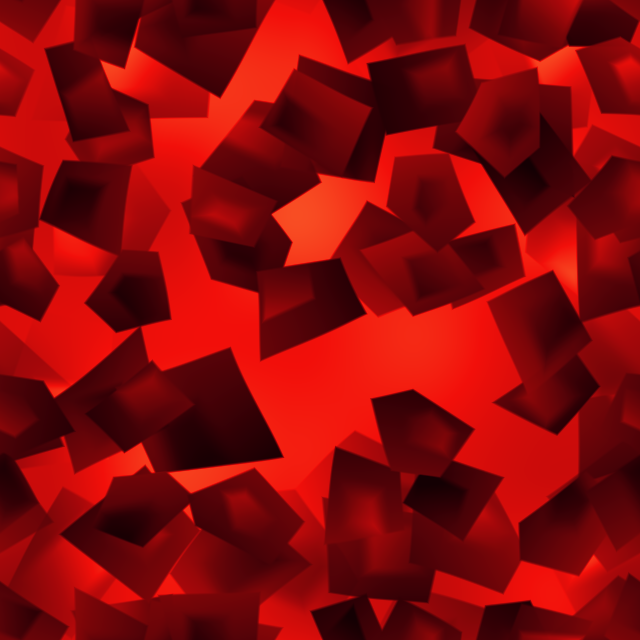
A WebGL 2 fragment shader for this background:

```glsl
#version 300 es
precision highp float;
precision highp int;

#define EDGE 0.0025
#define WARP 0.012
#define DENSITY 1.07
#define CLEARING 0.64
#define ORIGIN vec2(0.737, 0.727)
#define GLOW_CENTER vec2(0.46, 0.49)
#define SIDE_NEAR 0.25
#define SIDE_FAR 0.49
#define SLOPE 2.1
#define BACK_CELLS 4
#define MID_CELLS 5
#define FRONT_CELLS 6

uniform vec2 u_resolution;
out vec4 fragColor;
const float TAU = 6.283185;

// Heat ramp from near black through maroon and red to orange
const vec3 RAMP[7] = vec3[7](
    vec3(0.08, 0.00, 0.01), vec3(0.19, 0.00, 0.02), vec3(0.33, 0.01, 0.03),
    vec3(0.47, 0.02, 0.03), vec3(0.66, 0.03, 0.04), vec3(0.95, 0.06, 0.04),
    vec3(0.98, 0.38, 0.17));

vec3 heatColor(float heat) {
    vec3 color = RAMP[0];
    for (int i = 1; i < 7; i++)
        color = mix(color, RAMP[i], clamp(heat + 2.0 - float(i), 0.0, 1.0));
    return color;
}

// Whole-number wrap keeps cells identical across the borders
ivec2 wrap(ivec2 cell, int cells) { return (cell + 2 * cells) % cells; }

// Integer hash of a cell and a seed
vec3 hash(ivec2 cell, int seed) {
    uvec3 v = uvec3(uvec2(cell), uint(seed));
    v = v * 1664525u + 1013904223u;
    v.x += v.y * v.z; v.y += v.z * v.x; v.z += v.x * v.y;
    v ^= v >> 16u;
    v.x += v.y * v.z; v.y += v.z * v.x; v.z += v.x * v.y;
    return vec3(v >> 8u) / 16777216.0;
}

// Value noise that wraps after a whole number of cells
float noise(vec2 p, int cells, int seed) {
    p *= float(cells);
    vec2 i = floor(p), f = p - i;
    f = f * f * (3.0 - 2.0 * f);
    ivec2 a = wrap(ivec2(i), cells), b = wrap(ivec2(i) + 1, cells);
    return mix(mix(hash(a, seed).x, hash(ivec2(b.x, a.y), seed).x, f.x),
               mix(hash(ivec2(a.x, b.y), seed).x, hash(b, seed).x, f.x), f.y);
}

// Periodic bump marking the open, glowing region
float glow(vec2 p) {
    vec2 wave = cos(TAU * (p - ORIGIN - GLOW_CENTER));
    float bump = 0.5 + 0.25 * (wave.x + wave.y);
    return bump * bump;
}

// Irregular convex polygon as the intersection of half planes
float polygon(vec2 p, ivec2 cell, int seed, int sides) {
    float d = -1.0;
    for (int k = 0; k < sides; k++) {
        vec3 h = hash(cell, seed + k);
        float angle = (float(k) + 0.3 * (h.x - 0.5)) * TAU / float(sides);
        d = max(d, dot(p, vec2(cos(angle), sin(angle))) - mix(SIDE_NEAR, SIDE_FAR, h.y));
    }
    return d;
}

// Lays one layer of shaded shards over the given heat
float shards(float heat, vec2 p, int cells, int seed, vec2 tones, float fade) {
    float scale = float(cells), edge = max(EDGE, 1.0 / u_resolution.y) * scale;
    ivec2 base = ivec2(floor(p * scale));
    for (int i = 0; i < 9; i++) {
        ivec2 corner = base + ivec2(i % 3, i / 3) - 1;
        ivec2 cell = wrap(corner, cells);
        vec3 place = hash(cell, seed), look = hash(cell, seed + 1), facet = hash(cell, seed + 2);
        vec2 jitter = 0.2 + 0.6 * place.xy;
        if (place.z > DENSITY - CLEARING * glow((vec2(cell) + jitter) / scale)) continue;
        // Turn and stretch into the frame of the shard
        float turn = TAU * look.x, stretch = mix(0.82, 1.22, look.y);
        vec2 q = p * scale - vec2(corner) - jitter;
        q = mat2(cos(turn), sin(turn), -sin(turn), cos(turn)) * q * vec2(stretch, 1.0 / stretch);
        int sides = look.z < 0.6 ? 4 : 5;
        float d = polygon(q, cell, seed + 10, sides);
        if (d > edge) continue;
        // Sloped tone with a cooler or warmer inner facet
        float tone = mix(tones.x, tones.y, facet.x) + SLOPE * q.x;
        vec2 shift = 0.25 * (facet.yz - 0.5);
        float inner = polygon((q - shift) * 1.8, cell, seed + 20, sides);
        float blur = mix(0.04, 0.22, facet.z);
        float inside = 1.0 - smoothstep(-blur, blur, inner);
        tone += (facet.y < 0.5 ? -1.4 : 1.7) * inside * smoothstep(-0.35, 0.25, q.y);
        float cover = 1.0 - smoothstep(-edge, edge, d);
        cover *= 1.0 - fade * smoothstep(-0.1, 0.5, q.y);
        heat = mix(heat, tone, cover);
    }
    return heat;
}

void main() {
    vec2 p = gl_FragCoord.xy / u_resolution + ORIGIN;
    vec2 bent = p + WARP * (vec2(noise(p, 7, 1), noise(p, 7, 2)) - 0.5);
    // Molten backdrop
    float bright = glow(p);
    float heat = 3.85 + 0.45 * bright + 1.2 * (noise(p, 5, 3) - 0.5);
    // Translucent red planes, then dark shards
    float light = 1.1 * (noise(p, 4, 4) - 0.5);
    heat = shards(heat, bent, BACK_CELLS, 100, vec2(2.4, 3.6) + 0.8 * bright, 0.9);
    heat = shards(heat, bent, MID_CELLS, 200, vec2(0.1, 2.3) + light, 0.25);
    heat = shards(heat, bent, FRONT_CELLS, 300, vec2(-0.1, 2.1) + light, 0.05);
    fragColor = vec4(heatColor(heat), 1.0);
}
```
